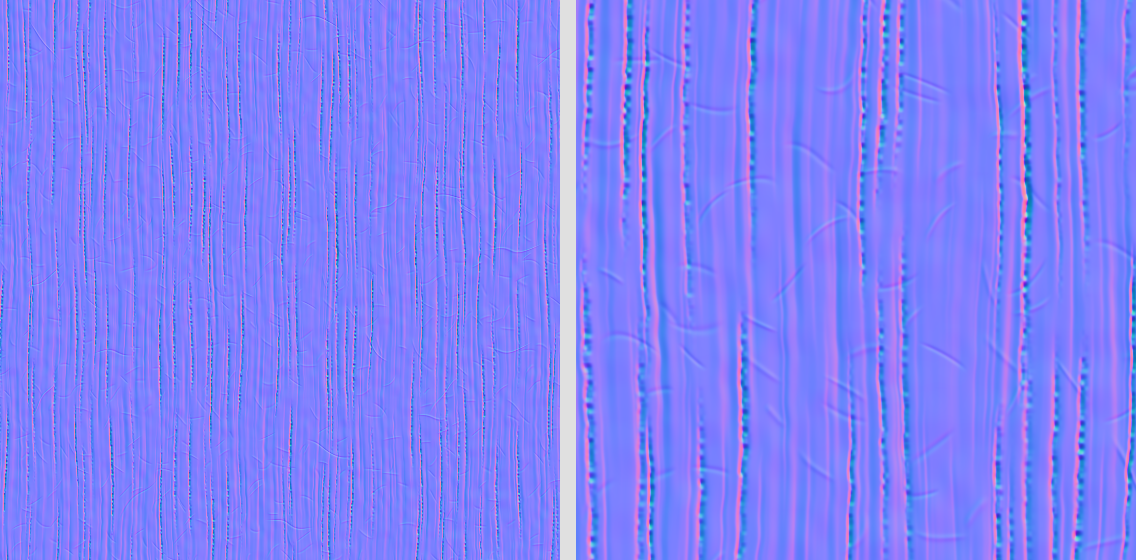
Left: the whole. Right: its middle third, enlarged.
Write a three.js fragment shader that draws this texture map.

```glsl
#define FIBRE_SLOPE 0.27
#define GRAIN_SLOPE 0.42
#define CRACK_SLOPE 1.7
#define CRACK_SHARE 0.5
#define SCRATCH_SLOPE 0.36
#define CRINKLE_SLOPE 0.2
#define STREAK_HEIGHT 0.0011
#define PEBBLE_HEIGHT 0.0009
#define SPECKLE 1.3
#define WOBBLE 0.0014
#define SAMPLE_STEP 0.0012

varying vec2 vUv;

vec3 hash3(vec2 cell) {
  vec3 q = fract(cell.xyx * vec3(0.1031, 0.1030, 0.0973));
  q += dot(q, q.yxz + 33.33);
  return fract((q.xxy + q.yzz) * q.zyx);
}

float valueNoise(vec2 p) {
  vec2 cell = floor(p), f = fract(p);
  f = f * f * (3.0 - 2.0 * f);
  float low = mix(hash3(cell).x, hash3(cell + vec2(1.0, 0.0)).x, f.x);
  float high = mix(hash3(cell + vec2(0.0, 1.0)).x, hash3(cell + 1.0).x, f.x);
  return mix(low, high, f.y);
}

// Upright grooves: one per cell, in columns that are shifted at random
float grooves(vec2 p, vec2 grid, float width, float share, float seed) {
  float sum = 0.0;
  float column = floor(p.x * grid.x);
  for (int i = -1; i <= 1; i++) {
    float id = column + float(i);
    vec3 lane = hash3(vec2(id + seed, seed + 7.0));
    float y = p.y * grid.y + lane.x * 9.0;
    float v = fract(y);
    vec3 r = hash3(vec2(id + seed, floor(y) + seed + 31.0));
    vec3 s = hash3(vec2(id + seed + 57.0, floor(y) + seed));
    float lean = (s.x - 0.5) * 0.8 * (v - 0.5);
    float x = (p.x * grid.x - id - r.x - lean) / grid.x;
    // Steep left wall, gentle right wall
    float w = width * mix(0.65, 1.2, r.y) * (x < 0.0 ? 0.75 : 1.35);
    float ends = smoothstep(0.0, 0.15 + 0.45 * s.y, v)
               * (1.0 - smoothstep(0.55 + 0.3 * s.z, 1.0, v));
    float depth = mix(0.25, 1.0, r.z) * step(lane.y, share);
    sum += depth * ends * width * exp(-x * x / (w * w));
  }
  return sum;
}

// Short curved marks at random angles, raised or sunk
float marks(vec2 p, float grid, float width, float reach, float share, float seed) {
  float sum = 0.0;
  vec2 home = floor(p * grid);
  for (int j = -1; j <= 1; j++) {
    for (int i = -1; i <= 1; i++) {
      vec2 cell = home + vec2(float(i), float(j));
      vec3 r = hash3(cell + seed);
      vec3 s = hash3(cell + seed + 83.0);
      float angle = (r.z - 0.5) * 2.4;
      vec2 q = p * grid - cell - r.xy;
      q = vec2(cos(angle) * q.x + sin(angle) * q.y, cos(angle) * q.y - sin(angle) * q.x);
      float across = (q.y + (s.x - 0.5) * q.x * q.x) / (grid * width);
      float along = abs(q.x) / (reach * mix(0.5, 1.0, s.y));
      float side = fract(s.x * 17.0) < 0.5 ? -1.0 : 1.0;
      sum += side * step(s.z, share) * width * exp(-across * across)
           * (1.0 - smoothstep(0.4, 1.0, along));
    }
  }
  return sum;
}

float height(vec2 p) {
  vec2 bent = p;
  bent.x += 0.002 * sin(p.y * 19.0 + 3.0 * sin(p.x * 11.0));
  bent.x += WOBBLE * (valueNoise(p * vec2(50.0, 75.0)) - 0.5);

  // Fibres and fine grain
  float h = -FIBRE_SLOPE * grooves(bent, vec2(55.0, 3.5), 0.0042, 1.0, 11.0);
  h -= GRAIN_SLOPE * grooves(bent, vec2(115.0, 5.0), 0.0019, 0.8, 203.0);
  h += STREAK_HEIGHT * valueNoise(bent * vec2(170.0, 9.0));

  // Deep cracks with a rough floor
  float crack = grooves(bent, vec2(75.0, 4.0), 0.0017, CRACK_SHARE, 417.0);
  float rough = valueNoise(p * vec2(260.0, 290.0)) - 0.5;
  h -= CRACK_SLOPE * crack * (1.0 + SPECKLE * rough);

  // Surface wear
  vec2 ragged = p + 0.004 * vec2(sin(p.y * 70.0), sin(p.x * 83.0 + 2.0 * sin(p.y * 40.0)));
  h += SCRATCH_SLOPE * marks(ragged, 7.0, 0.0014, 0.42, 0.4, 601.0);
  h += CRINKLE_SLOPE * marks(ragged, 30.0, 0.0017, 0.6, 0.6, 809.0);
  h += PEBBLE_HEIGHT * valueNoise(p * vec2(75.0, 55.0));
  return h;
}

void main() {
  float h = height(vUv);
  float slopeX = (height(vUv + vec2(SAMPLE_STEP, 0.0)) - h) / SAMPLE_STEP;
  float slopeY = (height(vUv + vec2(0.0, SAMPLE_STEP)) - h) / SAMPLE_STEP;
  vec3 normal = normalize(vec3(-slopeX, -slopeY, 1.0));
  gl_FragColor = vec4(normal * 0.5 + 0.5, 1.0);
}
```
